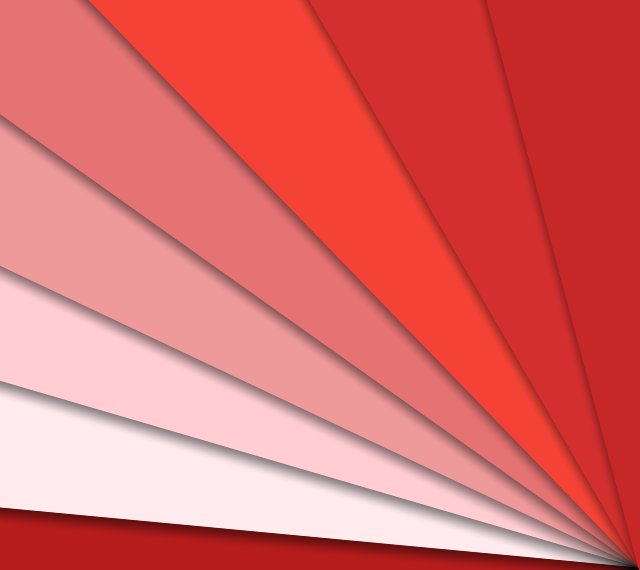
Reproduce this background procedurally as a Shadertoy shader.

```glsl
#define SHEETS 7
#define PIVOT_INSET vec2(0.0030, 0.0045)
#define SHADOW_SHIFT vec2(0.003, -0.0132)
#define SHADOW_BLUR 0.019
#define SHADOW_STRENGTH 0.52

const vec3 BASE_RED = vec3(0.718, 0.110, 0.110);

// Sheet colours, from the lowest sheet to the topmost
const vec3 SHEET_COLOR[SHEETS] = vec3[SHEETS](
    vec3(1.000, 0.922, 0.933),
    vec3(1.000, 0.804, 0.824),
    vec3(0.937, 0.604, 0.604),
    vec3(0.898, 0.451, 0.451),
    vec3(0.957, 0.263, 0.212),
    vec3(0.827, 0.184, 0.184),
    vec3(0.776, 0.157, 0.157));

// Angle of each sheet's edge above the leftward horizontal
const float EDGE_ANGLE[SHEETS] = float[SHEETS](
    0.0937, 0.2845, 0.4415, 0.6175, 0.8011, 1.0450, 1.3089);

// Signed distance to an edge through the pivot, positive on the sheet
float sheetDistance(vec2 p, float angle) {
    return dot(p, vec2(sin(angle), cos(angle)));
}

void mainImage(out vec4 fragColor, in vec2 fragCoord) {
    // Canvas heights, measured from the pivot near the lower right corner
    vec2 corner = vec2(iResolution.x / iResolution.y, 0.0);
    vec2 pivot = corner + vec2(-PIVOT_INSET.x, PIVOT_INSET.y);
    vec2 p = fragCoord / iResolution.y - pivot;
    float halfPixel = 0.6 / iResolution.y;

    // Lay the sheets from bottom to top, each over its own soft shadow
    vec3 color = BASE_RED;
    for (int i = 0; i < SHEETS; i++) {
        float shadowDist = sheetDistance(p - SHADOW_SHIFT, EDGE_ANGLE[i]);
        float shadow = smoothstep(-SHADOW_BLUR, SHADOW_BLUR, shadowDist);
        color *= 1.0 - SHADOW_STRENGTH * shadow;

        float dist = sheetDistance(p, EDGE_ANGLE[i]);
        float cover = smoothstep(-halfPixel, halfPixel, dist);
        color = mix(color, SHEET_COLOR[i], cover);
    }
    fragColor = vec4(color, 1.0);
}
```
